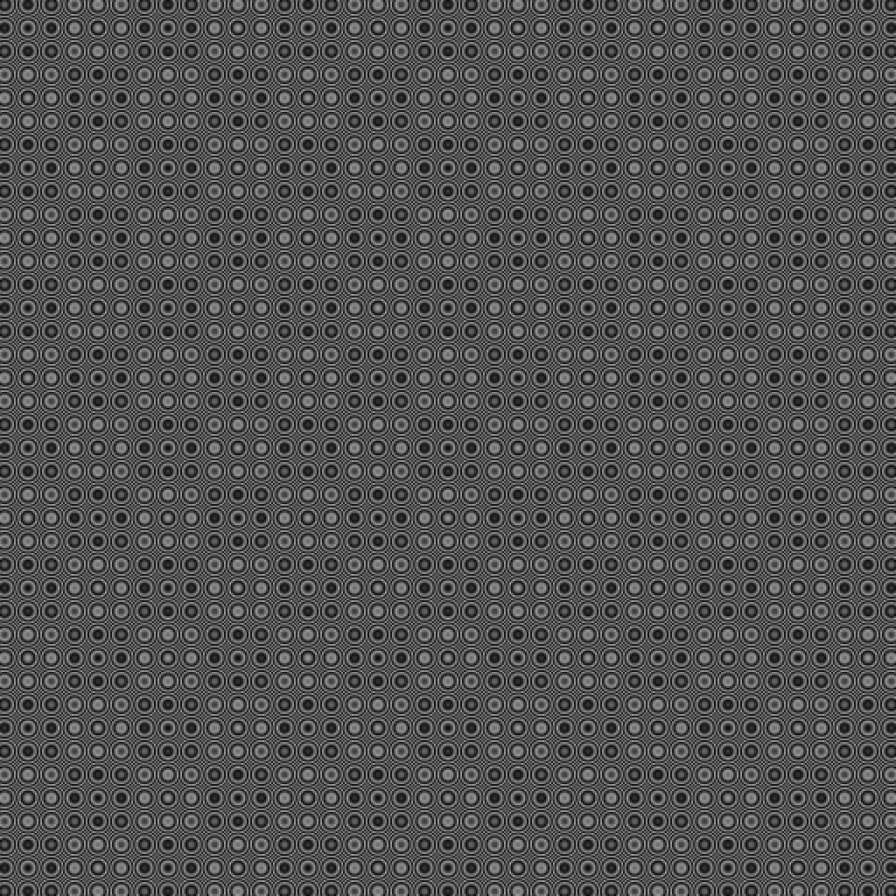
Write a WebGL 1 fragment shader that draws this pattern.

```glsl
precision highp float;

uniform vec2 u_resolution;

const float GRID_CELLS = 512.0;
// Ring turns per squared cell; sampling on the grid folds the rings
// into 38.4 repeats across and down.
const float RING_RATE = 3.0 / 80.0;
const float DARK_GREY = 0.04;
const float LIGHT_GREY = 0.60;
const float PEAK_BOOST = 0.05;

// Rises from 0 to 1 and back over one turn
float triangleWave(float turns) {
  return 1.0 - abs(2.0 * fract(turns) - 1.0);
}

float ringTone(float wave) {
  return mix(DARK_GREY, LIGHT_GREY, wave)
       + PEAK_BOOST * smoothstep(0.94, 1.0, wave);
}

// Grey of one cell, taken at its centre
float cellTone(vec2 cell, float cells, float rate) {
  vec2 offset = cell + 0.5 - 0.5 * cells;
  return ringTone(triangleWave(dot(offset, offset) * rate));
}

// Square cells with edges smoothed over one pixel
float smoothCells(vec2 position, vec2 pixelSize, float cells, float rate) {
  vec2 shifted = position - 0.5;
  vec2 cell = floor(shifted);
  vec2 blend = clamp((fract(shifted) - 0.5) / pixelSize + 0.5, 0.0, 1.0);
  float lower = mix(cellTone(cell, cells, rate),
                    cellTone(cell + vec2(1.0, 0.0), cells, rate), blend.x);
  float upper = mix(cellTone(cell + vec2(0.0, 1.0), cells, rate),
                    cellTone(cell + vec2(1.0, 1.0), cells, rate), blend.x);
  return mix(lower, upper, blend.y);
}

void main() {
  vec2 uv = gl_FragCoord.xy / u_resolution;
  vec2 pixelSize = GRID_CELLS / u_resolution;
  float grey = smoothCells(uv * GRID_CELLS, pixelSize, GRID_CELLS, RING_RATE);
  gl_FragColor = vec4(vec3(grey), 1.0);
}
```
